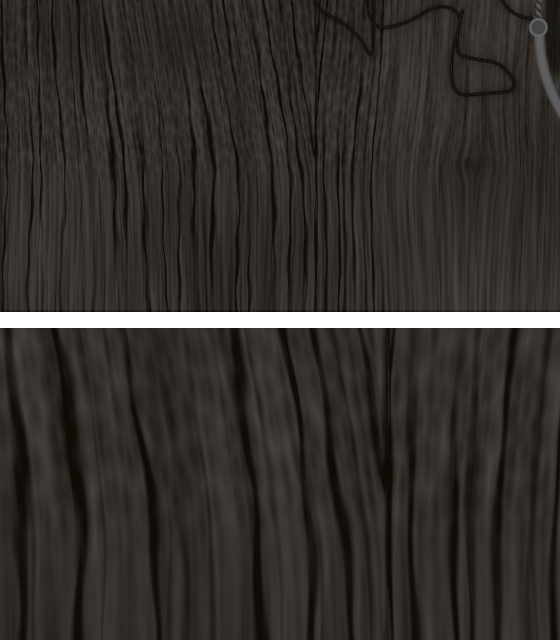
Top: the whole. Bottom: its middle third, enlarged.
This texture is drawn by a WebGL 2 fragment shader. Its source:

```glsl
#version 300 es
precision highp float;
// Dark weathered wood planks with cracked vertical grain, a looping black cord and a pale strap.
uniform vec2 u_resolution;
out vec4 outColor;

vec2 hash2(vec2 p) {
    vec3 q = fract(p.xyx * vec3(0.1031, 0.103, 0.0973));
    q += dot(q, q.yzx + 33.33);
    return fract((q.xx + q.yz) * q.zy);
}

// Cellular noise: distance to the nearest scattered point.
float cells(vec2 p) {
    vec2 cell = floor(p), local = fract(p);
    float nearest = 4.0;
    for (int j = -1; j <= 1; j++)
        for (int i = -1; i <= 1; i++) {
            vec2 offset = vec2(i, j);
            vec2 toPoint = offset + hash2(cell + offset + 200.0) - local;
            nearest = min(nearest, dot(toPoint, toPoint));
        }
    return sqrt(nearest);
}

// Wavering cracks along y: dark groove minus a faint lit lip on its right.
float grooves(vec2 p, float frequency, float halfWidth, float seed) {
    float x = p.x * frequency, depth = 0.0, lip = 0.0;
    for (int k = -1; k <= 1; k++) {
        float id = floor(x) + float(k);
        vec2 h = hash2(vec2(id + 60.0, seed));
        float center = id + 0.5 + 0.6 * (h.x - 0.5)
            + 0.10 * sin(p.y * 7.0 + h.x * 40.0) + 0.04 * sin(p.y * 37.0 + h.y * 90.0);
        float width = halfWidth * (0.5 + h.y) * (0.85 + 0.3 * sin(p.y * 23.0 + h.x * 70.0));
        float strength = mix(0.35, 1.0, smoothstep(-0.6, 0.4, sin(p.y * (2.0 + 5.0 * h.y) + h.x * 50.0)));
        float d = x - center;
        depth = max(depth, strength * (1.0 - smoothstep(width * 0.2, width * 1.2, abs(d))));
        lip = max(lip, strength * (1.0 - smoothstep(0.0, width, abs(d - width * 1.9))));
    }
    return depth - 0.18 * lip;
}

float segment(vec2 p, vec2 a, vec2 b) {
    vec2 ab = b - a;
    return length(p - a - ab * clamp(dot(p - a, ab) / max(dot(ab, ab), 1e-6), 0.0, 1.0));
}

// Cord as a smooth quadratic spline through the midpoints of its controls.
float cord(vec2 p) {
    vec2 c[20] = vec2[20](
        vec2(1.0, 1.03), vec2(1.01, 0.97), vec2(1.09, 0.93), vec2(1.15, 0.88), vec2(1.19, 0.8),
        vec2(1.19, 0.93), vec2(1.19, 1.05), vec2(1.17, 1.05), vec2(1.18, 0.9), vec2(1.3, 0.925),
        vec2(1.4, 0.99), vec2(1.48, 0.955), vec2(1.44, 0.84), vec2(1.44, 0.69), vec2(1.55, 0.7),
        vec2(1.66, 0.71), vec2(1.6, 0.8), vec2(1.51, 0.81), vec2(1.44, 0.83), vec2(1.51, 1.1));
    float d = 1.0;
    for (int i = 1; i < 19; i++) {
        vec2 start = 0.5 * (c[i - 1] + c[i]), end = 0.5 * (c[i] + c[i + 1]), last = start;
        for (int k = 1; k <= 7; k++) {
            float t = float(k) / 7.0;
            vec2 next = mix(mix(start, c[i], t), mix(c[i], end, t), t);
            d = min(d, segment(p, last, next));
            last = next;
        }
    }
    float arc = abs(length(p - vec2(1.7, 1.05)) - 0.11);
    return min(d, p.x < 1.7 ? arc : 1.0);
}

float woodTone(vec2 p) {
    float right = smoothstep(1.003, 1.01, p.x);
    float ribbed = right * (1.0 - smoothstep(1.2, 1.26, p.x));
    float smoothBoard = right - ribbed;
    float upper = smoothstep(0.38, 0.52, p.y);

    // Grain leans in the upper half and bends around a knot.
    float rise = 0.5 * (p.y - 0.45 + sqrt((p.y - 0.45) * (p.y - 0.45) + 0.005));
    vec2 knot = p - vec2(1.51, 0.47);
    float u = p.x + rise * mix(0.15 * smoothstep(0.0, 0.4, p.x), -0.06, right)
        - 0.05 * knot.x / (length(knot) + 0.04) * exp(-5.0 * length(knot));
    u += 0.004 * sin(p.y * 8.0 + p.x * 9.0);
    vec2 grain = vec2(u, p.y);

    // Fibres are long below, rough and broken above.
    float fibre = cells(grain * vec2(100.0, 3.0)) - 0.5;
    float rough = cells(grain * vec2(75.0, 26.0) + 9.0) - 0.5;
    float streak = cells(grain * vec2(30.0, 1.6) + 31.0) - 0.5;
    float tone = 0.196 + 0.075 * fibre + 0.06 * streak + mix(0.015, 0.085, upper) * rough * (1.0 - 0.5 * smoothBoard);

    float coarse = grooves(grain, 18.0, 0.13, 3.0);
    float fine = grooves(grain, 43.0, 0.17, 17.0);
    float ribs = grooves(grain, 33.0, 0.22, 29.0);
    tone -= 0.12 * coarse * (1.0 - right) + 0.045 * fine * (1.0 - 0.4 * right);
    tone -= 0.11 * ribs * ribbed + 0.035 * coarse * smoothBoard;

    // Broad stains, knot heart, plank seam and darker rims.
    tone += 0.013 * sin(p.x * 5.3 + 1.4 * sin(p.y * 4.0)) + 0.01 * sin(p.y * 6.0 - p.x * 3.0);
    float stain = exp(-60.0 * dot(p - vec2(0.25, 0.88), p - vec2(0.25, 0.88)))
        + exp(-70.0 * dot(p - vec2(0.56, 0.87), p - vec2(0.56, 0.87)));
    tone -= stain * (0.03 + 0.06 * rough);
    tone -= 0.05 * exp(-900.0 * dot(knot, knot * vec2(1.0, 2.5)));
    tone -= 0.09 * (1.0 - smoothstep(0.001, 0.006, abs(p.x - 1.007 - 0.002 * sin(p.y * 19.0))));
    tone -= 0.07 * (1.0 - smoothstep(0.0, 0.012, min(p.x, p.y)));
    return max(tone, 0.045);
}

void main() {
    vec2 p = gl_FragCoord.xy / u_resolution.y;
    p.x *= 1.786 * u_resolution.y / u_resolution.x;
    float soft = 1.0 / u_resolution.y;
    vec3 color = woodTone(p) + vec3(0.02, 0.0, -0.02);

    if (p.x > 0.95 && p.y > 0.58) {
        // Cord with a soft shadow and a thin sheen.
        float d = cord(p);
        color *= 1.0 - 0.35 * exp(-d * 70.0);
        vec3 cordColor = vec3(0.05) + 0.08 * (1.0 - smoothstep(0.0, 0.002, d));
        color = mix(color, cordColor, 1.0 - smoothstep(0.005 - soft, 0.005 + soft, d));

        // Curved strap with shaded sides, darker ground beyond it.
        float drop = max(0.89 - p.y, 0.0);
        float side = (p.x - 1.72 - 1.15 * drop * drop) / sqrt(1.0 + 5.3 * drop * drop);
        color *= 1.0 - 0.5 * smoothstep(0.01, 0.03, side) * smoothstep(0.72, 0.8, p.y);
        float strap = (1.0 - smoothstep(0.017 - soft, 0.017 + soft, abs(side))) * step(p.y, 0.89);
        color = mix(color, vec3(0.37 - 0.09 * smoothstep(0.006, 0.017, abs(side))), strap);

        // Metal chain and round clasp.
        float chain = abs(p.x - 1.716) - 0.008 - 0.003 * sin(p.y * 260.0);
        float link = (1.0 - smoothstep(-soft, soft, chain)) * step(0.93, p.y);
        color = mix(color, vec3(0.27 + 0.1 * sin(p.y * 260.0 + p.x * 200.0)), link);
        float clasp = length(p - vec2(1.717, 0.912));
        float metal = 0.27 + 0.12 * smoothstep(0.019, 0.025, clasp);
        color = mix(color, vec3(metal), 1.0 - smoothstep(0.03 - soft, 0.03 + soft, clasp));
    }
    outColor = vec4(color, 1.0);
}
```
